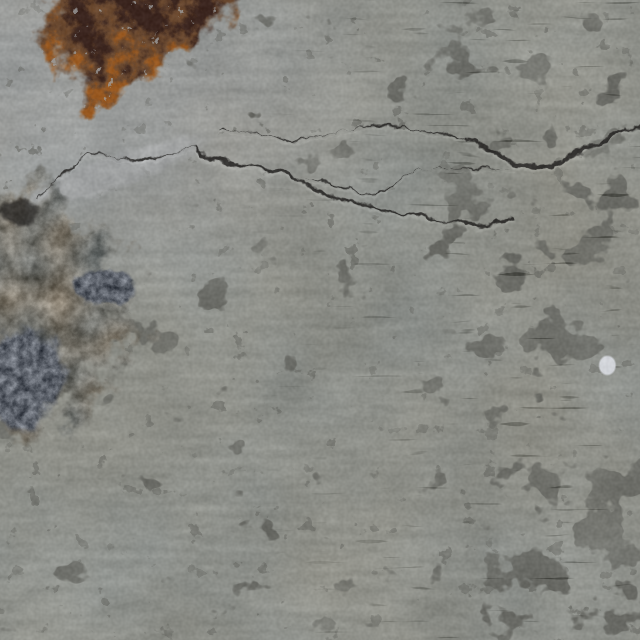
Give the GLSL for this texture, as a three.js fragment shader.

```glsl
varying vec2 vUv;

const vec3 CONCRETE = vec3(0.555, 0.562, 0.538);
const vec3 PALE = vec3(0.630, 0.637, 0.640);
const vec3 STAIN = vec3(0.385, 0.388, 0.368);
const vec3 RUBBLE = vec3(0.455, 0.448, 0.420);
const vec3 STONE = vec3(0.370, 0.390, 0.425);
const vec3 CRACK = vec3(0.150, 0.145, 0.140);
const vec3 RUST_DARK = vec3(0.230, 0.145, 0.120);
const vec3 RUST_BROWN = vec3(0.420, 0.290, 0.190);
const vec3 RUST_ORANGE = vec3(0.600, 0.350, 0.130);

vec2 gradientAt(vec2 cell) {
  vec3 h = fract(cell.xyx * vec3(0.1031, 0.1030, 0.0973));
  h += dot(h, h.yzx + 33.33);
  float angle = 6.2832 * fract((h.x + h.y) * h.z);
  return vec2(cos(angle), sin(angle));
}

float gradientNoise(vec2 p) {
  vec2 i = floor(p), f = fract(p);
  vec2 u = f * f * f * (f * (f * 6.0 - 15.0) + 10.0);
  vec2 e = vec2(0.0, 1.0);
  float low = mix(dot(gradientAt(i), f), dot(gradientAt(i + e.yx), f - e.yx), u.x);
  float high = mix(dot(gradientAt(i + e), f - e), dot(gradientAt(i + 1.0), f - 1.0), u.x);
  return mix(low, high, u.y);
}

float fbm(vec2 p) {
  float sum = 0.0, amp = 0.5;
  for (int i = 0; i < 4; i++) {
    sum += amp * gradientNoise(p);
    p = mat2(1.6, 1.2, -1.2, 1.6) * p + 17.3;
    amp *= 0.5;
  }
  return sum;
}

float cover(float d, float soft) {
  return 1.0 - smoothstep(-soft, soft, d);
}

float ellipse(vec2 p, vec2 center, vec2 radius) {
  return length((p - center) / radius) - 1.0;
}

float segment(vec2 p, vec2 a, vec2 b) {
  vec2 ab = b - a;
  return length(p - a - ab * clamp(dot(p - a, ab) / dot(ab, ab), 0.0, 1.0));
}

float path(vec2 p, vec2 a, vec2 b, vec2 c, vec2 d) {
  return min(segment(p, a, b), min(segment(p, b, c), segment(p, c, d)));
}

// Distance to the crack edges; thin hairlines are pushed outward
float cracks(vec2 p) {
  float left = path(p, vec2(0.06, 0.69), vec2(0.137, 0.76), vec2(0.24, 0.75), vec2(0.305, 0.772));
  float middle = path(p, vec2(0.305, 0.772), vec2(0.325, 0.752), vec2(0.45, 0.73), vec2(0.51, 0.694));
  float lower = path(p, vec2(0.51, 0.694), vec2(0.625, 0.665), vec2(0.76, 0.647), vec2(0.797, 0.661));
  float upper = path(p, vec2(0.345, 0.80), vec2(0.456, 0.781), vec2(0.586, 0.805), vec2(0.73, 0.785));
  float right = path(p, vec2(0.73, 0.785), vec2(0.807, 0.743), vec2(0.86, 0.74), vec2(0.977, 0.80));
  right = min(right, segment(p, vec2(0.977, 0.80), vec2(1.02, 0.80)));
  float hair = path(p, vec2(0.456, 0.727), vec2(0.586, 0.694), vec2(0.651, 0.736), vec2(0.807, 0.736));
  float wide = min(min(middle, lower), right - 0.0008);
  float fine = min(min(left, upper), hair + 0.0006) + 0.0014;
  return min(wide, fine) - 0.0022 - 0.003 * gradientNoise(p * 22.0);
}

// Weathered face: cloudy tone, trowel streaks and dark stains
vec3 concrete(vec2 p) {
  float paleness = cover(ellipse(p, vec2(0.12, 0.88), vec2(0.36, 0.26)), 0.7);
  vec3 color = mix(CONCRETE, PALE, 0.65 * paleness);
  color += 0.10 * fbm(p * 5.0) + 0.07 * fbm(p * vec2(14.0, 45.0));
  color += 0.035 * gradientNoise(p * vec2(8.0, 95.0));
  color += vec3(-0.02, 0.0, 0.025) * fbm(p * 4.0 + 31.0);

  float clear = exp(-5.0 * dot(p - vec2(0.47, 0.42), p - vec2(0.47, 0.42)));
  float limit = 0.11 + 0.09 * clear + 0.16 * paleness - 0.22 * gradientNoise(p * 3.0 + 5.0);
  float stain = smoothstep(limit, limit + 0.06, fbm(p * vec2(12.0, 14.0) + 3.0));
  float fleck = smoothstep(0.21, 0.27, fbm(p * vec2(28.0, 32.0) + 50.0));
  float strength = 0.72 + 0.5 * gradientNoise(p * 9.0 + 70.0);
  color = mix(color, STAIN, clamp(max(stain, 0.6 * fleck) * strength, 0.0, 1.0));

  float scratch = smoothstep(0.40, 0.52, gradientNoise(p * vec2(13.0, 120.0) + 9.0));
  return color - 0.13 * scratch * smoothstep(0.3, 0.8, p.x);
}

vec3 rubble(vec2 p) {
  vec3 tone = RUBBLE + 0.45 * fbm(p * 24.0) + 0.25 * fbm(p * 75.0);
  return tone + vec3(0.06, 0.01, -0.04) * gradientNoise(p * 16.0);
}

vec3 rust(vec2 p) {
  float n = fbm(p * 18.0 + 8.0) + 0.5 * fbm(p * 60.0);
  float low = smoothstep(0.99, 0.84, p.y) - 0.45;
  vec3 color = mix(RUST_DARK, RUST_BROWN, smoothstep(-0.25, 0.08, n + 0.25 * low));
  color = mix(color, RUST_ORANGE, smoothstep(0.04, 0.32, n + 0.35 * low));
  return mix(color, PALE, 0.75 * smoothstep(0.21, 0.30, fbm(p * 55.0 + 4.0)));
}

void main() {
  vec2 p = vUv;
  float rough = fbm(p * 20.0 + 12.0);
  vec2 jag = p + 0.018 * vec2(fbm(p * 34.0), fbm(p * 34.0 + 40.0));
  vec3 color = concrete(p);

  // Raised pale chip and the broken hollow with exposed stones
  vec2 tilted = vec2(jag.x, jag.y - 0.35 * (jag.x - 0.17));
  color = mix(color, PALE + 0.2 * rough, 0.8 * cover(ellipse(tilted, vec2(0.18, 0.728), vec2(0.13, 0.026)), 0.25));
  float hollow = ellipse(jag, vec2(0.03, 0.515), vec2(0.17, 0.18)) + 0.9 * rough;
  color = mix(color, rubble(p), 0.9 * cover(hollow, 0.12));
  float stones = min(ellipse(jag, vec2(0.035, 0.41), vec2(0.065, 0.075)),
                     ellipse(jag, vec2(0.165, 0.553), vec2(0.048, 0.028)));
  color = mix(color, STONE + 0.55 * fbm(p * 70.0), cover(stones + 0.5 * rough, 0.14));
  float pit = ellipse(jag, vec2(0.032, 0.668), vec2(0.03, 0.02)) + rough;
  color = mix(color, CRACK, 0.75 * cover(pit, 0.3));

  // Rust patch with a pointed lower edge
  vec2 q = jag - vec2(0.20, 0.95);
  float patchEdge = abs(q.x - 0.5 * q.y) / 0.135 + max(-q.y, 0.0) / 0.12 - 1.0 + 0.6 * rough;
  color = mix(color, rust(p), cover(patchEdge, 0.09));

  // Cracks with a lit lower lip, then one white spot
  color += 0.06 * cover(cracks(jag + vec2(0.0, 0.005)), 0.003);
  color = mix(color, CRACK, 0.88 * cover(cracks(jag), 0.0016));
  float spot = ellipse(p, vec2(0.949, 0.429), vec2(0.013, 0.015));
  color = mix(color, vec3(0.82, 0.83, 0.85), cover(spot, 0.15));

  color += 0.035 * gradientNoise(p * 190.0) + 0.03 * gradientNoise(p * 95.0);
  gl_FragColor = vec4(color, 1.0);
}
```
